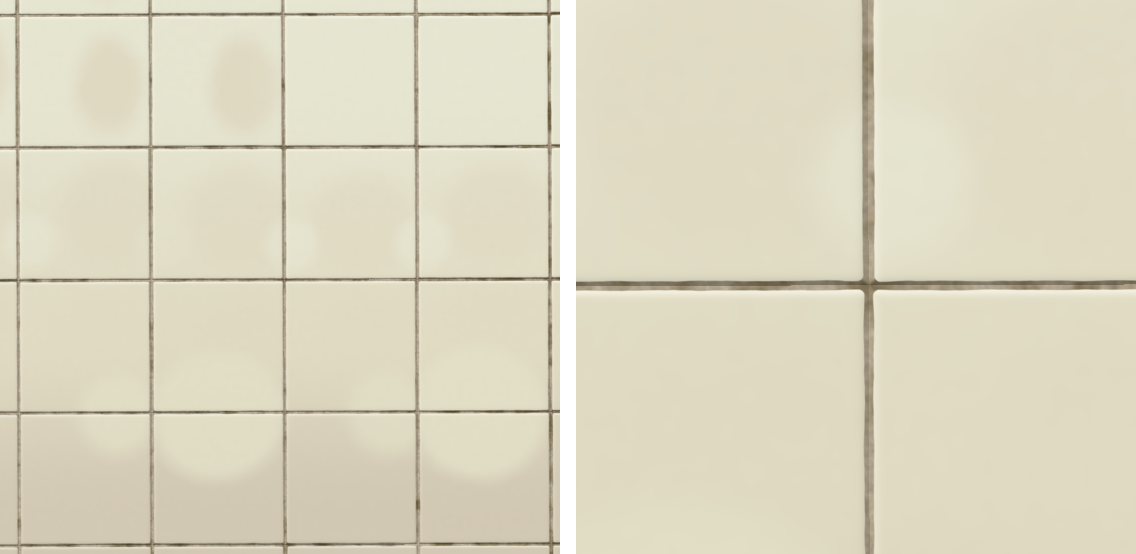
Left: the whole. Right: its middle third, enlarged.
A Shadertoy shader for this texture:

```glsl
// Glazed cream wall tiles with stained grout, lit edges and soft reflected light.

// Layout, in units of the canvas width
const vec2 PITCH = vec2(0.2374, 0.2367);
const vec2 ORIGIN = vec2(0.0345, 0.0148);
const vec2 GROUT_WIDTH = vec2(0.0066, 0.0056);
const vec2 LEAN = vec2(0.0036, -0.0030);
const float CORNER = 0.0035;
const float WOBBLE = 0.0009;
const float BEVEL = 0.0036;

// Light
const float GLOW_HEIGHT = 0.250;
const vec2 WIDE_GLOW = vec2(0.118, 0.112);
const vec2 SMALL_GLOW = vec2(0.068, 0.072);
const float GLINT_RADIUS = 0.047;

// Colours
const vec3 GLAZE_LOW = vec3(0.822, 0.785, 0.703);
const vec3 GLAZE_MID = vec3(0.880, 0.857, 0.762);
const vec3 GLAZE_HIGH = vec3(0.900, 0.898, 0.818);
const vec3 GLAZE_WARM = vec3(0.878, 0.852, 0.762);
const vec3 GLOW = vec3(0.890, 0.876, 0.780);
const vec3 SHINE = vec3(0.975, 0.965, 0.915);
const vec3 GROUT = vec3(0.700, 0.650, 0.560);
const vec3 GRIME = vec3(0.430, 0.375, 0.250);

vec2 hash2(vec2 p) {
    vec3 q = fract(p.xyx * vec3(0.1031, 0.1030, 0.0973));
    q += dot(q, q.yzx + 33.33);
    return fract((q.xx + q.yz) * q.zy);
}

float gradDot(vec2 corner, vec2 offset) {
    return dot(hash2(corner) * 2.0 - 1.0, offset);
}

float gradientNoise(vec2 p) {
    vec2 i = floor(p), f = fract(p);
    vec2 u = f * f * f * (f * (f * 6.0 - 15.0) + 10.0);
    vec2 e = vec2(1.0, 0.0);
    return mix(mix(gradDot(i, f), gradDot(i + e, f - e), u.x),
               mix(gradDot(i + e.yx, f - e.yx), gradDot(i + 1.0, f - 1.0), u.x), u.y);
}

float fbm(vec2 p) {
    float sum = 0.0, amp = 1.0;
    for (int i = 0; i < 4; i++) {
        sum += amp * gradientNoise(p);
        p = p * 2.03 + 17.1;
        amp *= 0.5;
    }
    return sum;
}

float lobe(vec2 p, vec2 radius, float softness) {
    return 1.0 - smoothstep(1.0 - softness, 1.0 + softness, length(p / radius));
}

float roundedBox(vec2 p, vec2 halfSize, float r) {
    vec2 d = abs(p) - halfSize + r;
    return length(max(d, 0.0)) + min(max(d.x, d.y), 0.0) - r;
}

// Lamps mirrored in the glaze: wide and small glows in turn, and a row of glints
float reflectedLight(vec2 p) {
    float light = 0.0;
    for (int i = 0; i < 2; i++) {
        float shift = 2.0 * PITCH.x * float(i);
        light = max(light, lobe(p - vec2(0.384 + shift, GLOW_HEIGHT), WIDE_GLOW, 0.20));
        light = max(light, 0.8 * lobe(p - vec2(0.215 + shift, GLOW_HEIGHT), SMALL_GLOW, 0.35));
    }
    for (int i = 0; i < 4; i++) {
        vec2 center = vec2(ORIGIN.x + 0.014 + PITCH.x * float(i), 0.557);
        float strength = i == 1 ? 0.3 : 0.9;
        light = max(light, strength * lobe(p - center, vec2(GLINT_RADIUS), 0.35));
    }
    return light;
}

vec3 glazeColor(vec2 p, vec2 local, vec2 cell, vec2 halfSize) {
    vec3 color = mix(GLAZE_LOW, GLAZE_MID, smoothstep(0.06, 0.40, p.y));
    color = mix(color, GLAZE_HIGH, smoothstep(0.40, 0.84, p.y));

    // Warm patches, each bent differently by its tile
    vec2 jitter = hash2(cell + 40.0) - 0.5;
    vec2 bent = vec2(fbm(p * 11.0 + cell * 3.7), fbm(p * 11.0 + 50.0)) * 0.012;
    vec2 patchSize = cell.y > 2.5 ? vec2(0.062, 0.085) : vec2(0.100, 0.090);
    float warm = lobe(local - vec2(0.035, 0.0) + bent + jitter * 0.035, patchSize, 0.35);
    warm *= cell.y > 2.5 ? 1.0 - smoothstep(0.43, 0.60, p.x) : 0.75;
    color = mix(color, GLAZE_WARM, warm * smoothstep(0.30, 0.45, p.y));

    color = mix(color, mix(GLOW, GLAZE_HIGH, smoothstep(0.35, 0.6, p.y)),
                0.85 * reflectedLight(p + bent * 0.6 + jitter * 0.012));
    color *= 1.0 + 0.006 * jitter.x + 0.006 * gradientNoise(p * 70.0);

    // Shaded lower and right rims, bright upper and left rims
    vec2 farEdge = halfSize - local, nearEdge = halfSize + local;
    color *= 1.0 - 0.10 * exp(-nearEdge.y / 0.002) - 0.07 * exp(-farEdge.x / 0.002);
    float topShine = exp(-pow(farEdge.y / BEVEL, 2.0)) * mix(0.60, 0.90, p.y);
    float sideShine = exp(-pow(nearEdge.x / BEVEL, 2.0)) * mix(0.20, 0.50, p.y);
    return mix(color, SHINE, max(topShine, sideShine));
}

vec3 groutColor(vec2 p, vec2 local, vec2 halfSize) {
    vec2 outside = abs(local) - halfSize;
    float horizontal = smoothstep(-0.002, 0.002, outside.y - outside.x);
    float bias = 0.20 * horizontal + 0.35 * smoothstep(0.70, 1.0, p.x) - 0.12;
    float grime = smoothstep(-0.15, 0.75, fbm(p * 28.0) + bias);
    vec3 color = mix(GROUT, GRIME, grime) * (1.0 + 0.16 * fbm(p * 160.0));
    // Shadow cast under the tile above and beside the tile on the left
    float shadow = mix(0.12 * step(0.0, local.x), 0.28 * step(local.y, 0.0), horizontal);
    return color * (1.0 - shadow);
}

void mainImage(out vec4 fragColor, in vec2 fragCoord) {
    vec2 p = fragCoord / iResolution.x;
    float pixel = 1.0 / iResolution.x;

    // Slightly leaning grid, each tile set a little off its place
    vec2 q = p - ORIGIN + LEAN * p.yx;
    vec2 cell = floor(q / PITCH);
    vec2 local = q - (cell + 0.5) * PITCH;
    vec2 halfSize = 0.5 * (PITCH - GROUT_WIDTH);
    vec2 placed = local + (hash2(cell + 9.0) - 0.5) * 0.0012;

    float edge = roundedBox(placed, halfSize, CORNER) + WOBBLE * fbm(p * 32.0);
    float tile = 1.0 - smoothstep(-pixel, pixel, edge);
    vec3 color = mix(groutColor(p, local, halfSize),
                     glazeColor(p, placed, cell, halfSize), tile);
    fragColor = vec4(color, 1.0);
}
```
